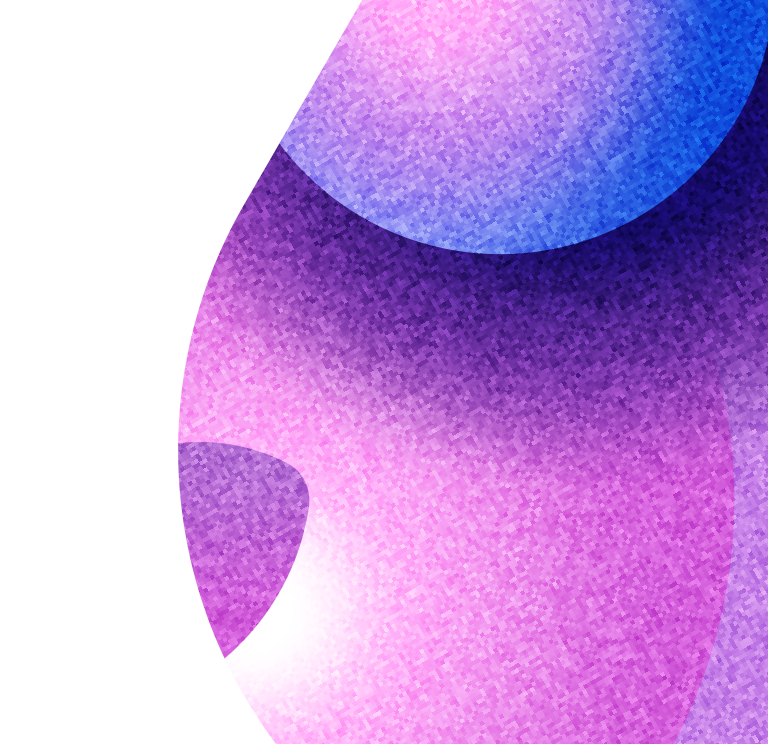
Reproduce this background procedurally as a Shadertoy shader.

```glsl
// Glossy overlapping blobs on white: a large slanted capsule, a blue-rimmed
// sphere casting a deep violet shadow, a small petal and a pale side sheet.
// Circle distances place the shapes, radial ramps tint them, hashed cells add grain.

#define GRAIN_SIZE 0.0054
#define GRAIN_ANGLE 0.5236
#define GRAIN_AMOUNT 0.40
#define BODY_RADIUS 0.6586
#define SPHERE_RADIUS 0.3696
#define PETAL_ROUNDING 0.035

const vec3 WHITE = vec3(1.0);
const vec3 PINK = vec3(1.0, 0.68, 0.97);
const vec3 MAGENTA = vec3(0.83, 0.37, 0.86);
const vec3 LAVENDER = vec3(0.78, 0.51, 0.91);
const vec3 ORCHID = vec3(0.70, 0.43, 0.83);
const vec3 VIOLET = vec3(0.45, 0.20, 0.66);
const vec3 NAVY = vec3(0.08, 0.04, 0.40);
const vec3 LILAC = vec3(0.74, 0.53, 0.93);
const vec3 PERIWINKLE = vec3(0.50, 0.57, 0.96);
const vec3 BLUE = vec3(0.06, 0.30, 0.86);

float hash(vec2 cell) {
    vec3 h = fract(vec3(cell.xyx) * 0.1031);
    h += dot(h, h.yzx + 33.33);
    return fract((h.x + h.y) * h.z);
}

float circle(vec2 p, vec2 center, float radius) {
    return length(p - center) - radius;
}

// Capsule that starts at the center and runs endlessly along a unit axis
float openCapsule(vec2 p, vec2 center, vec2 axis, float radius) {
    vec2 q = p - center;
    return length(q - axis * max(dot(q, axis), 0.0)) - radius;
}

float smoothMax(float a, float b, float k) {
    float h = max(k - abs(a - b), 0.0) / k;
    return max(a, b) + 0.25 * k * h * h;
}

// Antialiased coverage of a signed distance
float cover(float d) {
    return clamp(0.5 - d * iResolution.y, 0.0, 1.0);
}

// Rotated square cells blended with short dashes in both directions
float grain(vec2 p) {
    float c = cos(GRAIN_ANGLE), s = sin(GRAIN_ANGLE);
    vec2 g = mat2(c, -s, s, c) * p / GRAIN_SIZE + 400.0;
    float squares = hash(floor(g));
    float wide = hash(floor(g * vec2(0.5, 1.0)) + 71.0);
    float tall = hash(floor(g * vec2(1.0, 0.5)) + 193.0);
    return 0.5 * squares + 0.25 * (wide + tall) - 0.5;
}

vec3 bodyColor(vec2 p) {
    float glow = distance(p, vec2(0.336, 0.180));
    vec3 color = mix(WHITE, PINK, smoothstep(0.05, 0.24, glow));
    color = mix(color, MAGENTA, smoothstep(0.17, 0.60, glow));

    // Pale sheet beyond the right-hand arc
    float sheet = circle(p, vec2(0.288, 0.328), 0.699);
    color = mix(LAVENDER, color, cover(sheet));

    // Shadow under the sphere
    float shade = distance(p, vec2(0.780, 1.0));
    color = mix(VIOLET, color, smoothstep(0.46, 0.68, shade));
    return mix(NAVY, color, smoothstep(0.30, 0.53, shade));
}

vec3 sphereColor(vec2 p) {
    float d = distance(p, vec2(0.578, 1.027));
    vec3 rim = mix(PERIWINKLE, BLUE, smoothstep(0.5, 1.0, p.x));
    vec3 color = mix(PINK, LILAC, smoothstep(0.06, 0.26, d));
    return mix(color, rim, smoothstep(0.20, 0.40, d));
}

void mainImage(out vec4 fragColor, in vec2 fragCoord) {
    // Height is one unit; the horizontal scale keeps the layout centered
    vec2 p = fragCoord / iResolution.y;
    p.x += 0.5 * (512.0 / 496.0 - iResolution.x / iResolution.y);

    // Shapes
    float body = openCapsule(p, vec2(0.898, 0.395), vec2(0.5, 0.866), BODY_RADIUS);
    float sphere = circle(p, vec2(0.672, 1.028), SPHERE_RADIUS);
    float petal = smoothMax(circle(p, vec2(0.087, 0.368), 0.332),
                            circle(p, vec2(0.269, 0.1505), 0.2554), PETAL_ROUNDING);

    // Layers from back to front
    vec3 petalColor = mix(MAGENTA, ORCHID, smoothstep(0.14, 0.40, p.y));
    vec3 color = mix(bodyColor(p), petalColor, cover(petal));
    color = mix(color, sphereColor(p), cover(sphere));

    // Grain is strongest in the midtones and fades near white
    color += GRAIN_AMOUNT * grain(p) * 4.0 * color * (1.0 - color);
    color = mix(WHITE, color, cover(body));
    fragColor = vec4(clamp(color, 0.0, 1.0), 1.0);
}
```
